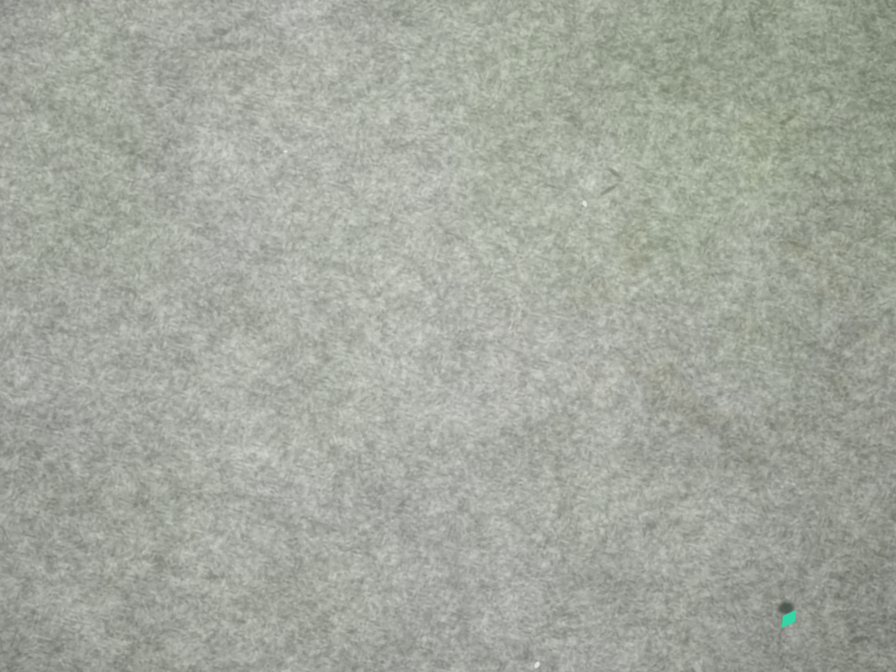
Reproduce this texture procedurally as a Shadertoy shader.

```glsl
// Worn grey-green felt carpet with matted fibres, soft vignette, specks and a teal paper chip.

const vec3  GREY_TINT    = vec3(0.002, 0.009, -0.013);  // offsets from the plain brightness
const vec3  GREEN_TINT   = vec3(-0.026, 0.014, -0.062);
const vec3  BROWN_TINT   = vec3(-0.018, -0.030, -0.055);
const vec3  CHIP_COLOR   = vec3(0.20, 0.84, 0.65);
const vec3  SHADOW_COLOR = vec3(0.20, 0.25, 0.22);
const vec3  LINT_COLOR   = vec3(0.90, 0.92, 0.89);
const vec3  TWIG_COLOR   = vec3(0.38, 0.40, 0.32);

const float BRIGHTNESS     = 0.690;
const float FALLOFF        = 0.175;
const vec2  LIGHT_CENTER   = vec2(0.58, 0.62);
const vec2  FIBRE_DENSITY  = vec2(135.0, 290.0);  // cells per canvas height, along and across
const float FIBRE_CONTRAST = 0.150;
const float CLUMP_CONTRAST = 0.075;
const float PATCH_CONTRAST = 0.085;
const vec2  CHIP_CENTER    = vec2(1.174, 0.079);
const int   LINT_COUNT     = 16;
const int   TWIG_COUNT     = 9;

// Integer hash, 0 to 1
float hash(vec2 cell) {
    uvec2 q = uvec2(ivec2(cell)) * uvec2(1597334673u, 3812015801u);
    uint n = (q.x ^ q.y) * 1597334673u;
    n = (n ^ (n >> 15)) * 2246822519u;
    n ^= n >> 13;
    return float(n >> 8) / 16777216.0;
}

// Smooth value noise, centred on zero
float noise(vec2 p) {
    vec2 cell = floor(p), f = fract(p);
    f = f * f * (3.0 - 2.0 * f);
    float low  = mix(hash(cell), hash(cell + vec2(1, 0)), f.x);
    float high = mix(hash(cell + vec2(0, 1)), hash(cell + vec2(1, 1)), f.x);
    return mix(low, high, f.y) - 0.5;
}

float fbm(vec2 p) {
    float sum = 0.0, amplitude = 0.6;
    for (int i = 0; i < 4; i++) {
        sum += amplitude * noise(p);
        p = mat2(1.6, 1.2, -1.2, 1.6) * p + 17.3;
        amplitude *= 0.55;
    }
    return sum;
}

vec2 rotate(vec2 p, float angle) {
    float c = cos(angle), s = sin(angle);
    return vec2(c * p.x + s * p.y, c * p.y - s * p.x);
}

// Stretched noise in several directions, each leading in its own areas
float fibres(vec2 p) {
    vec2 bent = p + 0.003 * vec2(noise(p * 45.0), noise(p * 45.0 + 50.0));
    float sum = 0.0, power = 0.0;
    for (int i = 0; i < 4; i++) {
        float k = float(i);
        float angle = -0.25 + 0.75 * k;
        float weight = (i == 0 ? 0.6 : 0.4) + 0.6 * noise(p * 45.0 + 31.0 * k);
        weight = max(weight, 0.05);
        sum += weight * noise(rotate(bent, angle) * FIBRE_DENSITY + 71.0 * k);
        power += weight * weight;
    }
    return sum / sqrt(power);
}

// Coverage of an elongated blob with a soft edge
float blob(vec2 p, vec2 radius, float soft) {
    float d = (length(p / radius) - 1.0) * min(radius.x, radius.y);
    return 1.0 - smoothstep(-soft, soft, d);
}

void mainImage(out vec4 fragColor, in vec2 fragCoord) {
    vec2 p = fragCoord / iResolution.y;
    float aspect = iResolution.x / iResolution.y;
    float pixel = 1.0 / iResolution.y;

    // Lighting and pile
    vec2 fromLight = p - LIGHT_CENTER;
    float value = BRIGHTNESS - FALLOFF * dot(fromLight, fromLight);
    value += PATCH_CONTRAST * fbm(p * 9.0);
    value += CLUMP_CONTRAST * noise(rotate(p, 0.1) * vec2(55.0, 75.0));
    value += FIBRE_CONTRAST * fibres(p);

    // Mossy and brownish stains
    float stain = fbm(p * 8.0 + 9.0);
    float corner = 0.95 * smoothstep(0.80, 0.0, length((p - vec2(1.18, 0.98)) * vec2(0.9, 1.1)));
    float side = 0.5 * smoothstep(0.24, 0.0, length((p - vec2(0.14, 0.78)) * vec2(1.2, 0.7)));
    float green = clamp(0.10 + corner + side + 0.6 * stain, 0.0, 1.0);
    float brown = smoothstep(0.0, 0.35, fbm(p * 16.0 + 40.0));
    brown *= 0.8 * smoothstep(0.50, 0.0, length(p - vec2(1.10, 0.58)));
    vec3 color = value + mix(GREY_TINT, GREEN_TINT, green) + brown * BROWN_TINT;

    // Pale lint, mostly faint
    for (int i = 0; i < LINT_COUNT; i++) {
        float k = float(i);
        vec2 spot = vec2(hash(vec2(k, 201)) * aspect, hash(vec2(k, 202)));
        float strength = i < 3 ? 0.9 : 0.3;
        vec2 radius = vec2(0.0045, 0.0028) * (0.6 + 0.6 * hash(vec2(k, 203)));
        color = mix(color, LINT_COLOR, strength * blob(rotate(p - spot, k), radius, pixel));
    }

    // Dark twigs toward the upper right
    for (int i = 0; i < TWIG_COUNT; i++) {
        float k = float(i);
        vec2 spot = vec2(mix(0.68, 0.98, hash(vec2(k, 301))) * aspect, mix(0.62, 1.0, hash(vec2(k, 302))));
        vec2 local = rotate(p - spot, 3.0 * hash(vec2(k, 303)));
        color = mix(color, TWIG_COLOR, 0.4 * blob(local, vec2(0.013, 0.0032), 0.002));
    }

    // Paper chip and its shadow
    vec2 local = p - CHIP_CENTER;
    color = mix(color, SHADOW_COLOR, 0.7 * blob(local - vec2(-0.004, 0.016), vec2(0.011, 0.009), 0.004));
    vec2 skewed = abs(vec2(local.x - 0.1 * local.y, local.y - 0.45 * local.x)) - vec2(0.0095, 0.0085);
    color = mix(color, CHIP_COLOR, 1.0 - smoothstep(-pixel, pixel, max(skewed.x, skewed.y)));

    fragColor = vec4(clamp(color, 0.0, 1.0), 1.0);
}
```
